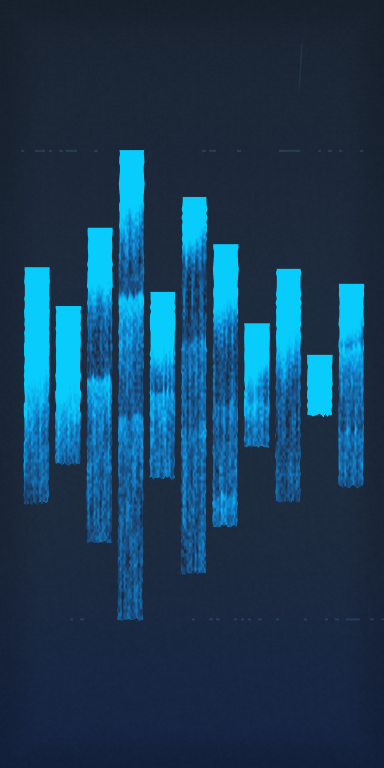
Write a Shadertoy shader that draws this background.

```glsl
const vec3 TOP_COLOR = vec3(0.105, 0.145, 0.205);
const vec3 MIDDLE_COLOR = vec3(0.115, 0.170, 0.245);
const vec3 BOTTOM_COLOR = vec3(0.085, 0.145, 0.265);
const vec3 DEEP_BLUE = vec3(0.095, 0.300, 0.500);
const vec3 MID_BLUE = vec3(0.065, 0.540, 0.830);
const vec3 BRIGHT_CYAN = vec3(0.030, 0.805, 0.990);

const int BAR_COUNT = 11;
const float FIRST_CENTER = 0.0955;
const float BAR_PITCH = 0.0819;
const float BAR_HALF_WIDTH = 0.0322;
const float ROW_CENTER = 0.997;
const float GUIDE_OFFSET = 0.610;
const float BAR_SLANT = 0.0035;
const float DRY_TONE = 0.27;
const float RELOAD_FADE = 0.13;

// Per bar: half height, fade distance, reload distance, reload strength
const vec4 STROKES[BAR_COUNT] = vec4[](
    vec4(0.307, 0.39, 0.0, 0.0), vec4(0.206, 0.30, 0.0, 0.0),
    vec4(0.410, 0.19, 0.39, 0.60), vec4(0.612, 0.20, 0.38, 0.65),
    vec4(0.243, 0.20, 0.26, 0.50), vec4(0.490, 0.14, 0.37, 0.33),
    vec4(0.367, 0.20, 0.41, 0.30), vec4(0.161, 0.17, 0.20, 0.35),
    vec4(0.303, 0.25, 0.0, 0.0), vec4(0.079, 0.40, 0.0, 0.0),
    vec4(0.264, 0.15, 0.165, 0.50));

// Second reload per bar: distance, strength
const vec2 LATE_RELOADS[BAR_COUNT] = vec2[](
    vec2(0.0), vec2(0.0), vec2(0.0), vec2(0.69, 0.38), vec2(0.0),
    vec2(0.61, 0.18), vec2(0.65, 0.36), vec2(0.0), vec2(0.0),
    vec2(0.0), vec2(0.38, 0.22));

float hash(vec2 p) {
    return fract(sin(dot(p, vec2(127.1, 311.7))) * 43758.5453);
}

float noise(vec2 p) {
    vec2 cell = floor(p), f = fract(p);
    f = f * f * (3.0 - 2.0 * f);
    return mix(mix(hash(cell), hash(cell + vec2(1, 0)), f.x),
               mix(hash(cell + vec2(0, 1)), hash(cell + vec2(1, 1)), f.x), f.y);
}

// Fresh paint starting at a distance down the bar, then wearing off
float reload(float depth, float start, float strength) {
    float d = depth - start;
    return strength * smoothstep(-0.015, 0.015, d) * exp(-max(d, 0.0) / RELOAD_FADE);
}

vec3 paintRamp(vec3 ground, float tone) {
    vec3 color = mix(ground, DEEP_BLUE, smoothstep(0.0, 0.25, tone));
    color = mix(color, MID_BLUE, clamp((tone - 0.25) / 0.35, 0.0, 1.0));
    return mix(color, BRIGHT_CYAN, clamp((tone - 0.60) / 0.30, 0.0, 1.0));
}

vec3 backdrop(vec2 p) {
    vec3 color = mix(BOTTOM_COLOR, MIDDLE_COLOR, smoothstep(0.0, 0.75, p.y));
    color = mix(color, TOP_COLOR, smoothstep(1.1, 2.0, p.y));
    vec2 edge = min(p, vec2(1.0, 2.0) - p);
    color *= mix(0.86, 1.0, smoothstep(0.0, 0.12, min(edge.x, edge.y)));
    return color + 0.012 * (noise(p * 170.0) - 0.5);
}

// Sparse pale ticks along both guide lines, and one thin scratch
float faintMarks(vec2 p, float pixel) {
    float line = abs(abs(p.y - ROW_CENTER) - GUIDE_OFFSET);
    float tick = step(0.78, hash(vec2(floor(p.x * 110.0), step(1.0, p.y))));
    float marks = tick * (1.0 - smoothstep(0.001, 0.002 + pixel, line));
    float scratchX = 0.778 + 0.06 * (p.y - 1.75);
    float scratch = 1.0 - smoothstep(0.0, 0.001 + pixel, abs(p.x - scratchX));
    scratch *= smoothstep(1.74, 1.80, p.y) * (1.0 - smoothstep(1.86, 1.91, p.y));
    return marks + 0.7 * scratch;
}

void mainImage(out vec4 fragColor, in vec2 fragCoord) {
    vec2 p = fragCoord / iResolution.xy * vec2(1.0, 2.0);
    float pixel = 1.0 / iResolution.x;
    vec3 color = backdrop(p);
    color += faintMarks(p, pixel) * vec3(0.05, 0.08, 0.10);

    // Bar under this point
    float x = p.x - BAR_SLANT * (p.y - ROW_CENTER);
    float index = clamp(floor((x - FIRST_CENTER) / BAR_PITCH + 0.5), 0.0, float(BAR_COUNT - 1));
    vec4 stroke = STROKES[int(index)];
    vec2 late = LATE_RELOADS[int(index)];
    float across = x - FIRST_CENTER - index * BAR_PITCH;
    float depth = ROW_CENTER + stroke.x - p.y;

    // Bristle streaks and canvas speckle
    float streak = noise(vec2(x * 190.0, p.y * 9.0 + index * 7.0));
    float speckle = noise(vec2(x * 230.0, p.y * 110.0));
    float patches = noise(vec2(x * 38.0, p.y * 14.0));
    float texture1 = 0.55 * (streak - 0.5) + 0.45 * (speckle - 0.5);

    // Paint load down the stroke
    float wornDepth = depth + 0.06 * (patches - 0.5) + 0.7 * across;
    float fresh = 1.0 - smoothstep(0.5 * stroke.y, 1.6 * stroke.y, wornDepth);
    float reloadDepth = depth + 0.025 * (streak - 0.5);
    float load = DRY_TONE + (1.0 - DRY_TONE) * fresh;
    load += reload(reloadDepth, stroke.z, stroke.w) * (1.0 - 0.6 * fresh);
    load += reload(reloadDepth, late.x, late.y);
    load += 0.10 * (patches - 0.5);
    float tone = load + texture1 * mix(0.75, 0.16, smoothstep(0.55, 1.0, load));

    // Slightly rough edges, more ragged at the foot
    float side = abs(across) - BAR_HALF_WIDTH + 0.003 * (noise(vec2(index * 9.0, p.y * 90.0)) - 0.5);
    float foot = depth - 2.0 * stroke.x + 0.012 * (streak - 0.5);
    float outside = max(side, max(-depth, foot));
    float mask = 1.0 - smoothstep(-0.6 * pixel, 0.6 * pixel, outside);

    color = mix(color, paintRamp(color, tone), mask);
    fragColor = vec4(color, 1.0);
}
```
